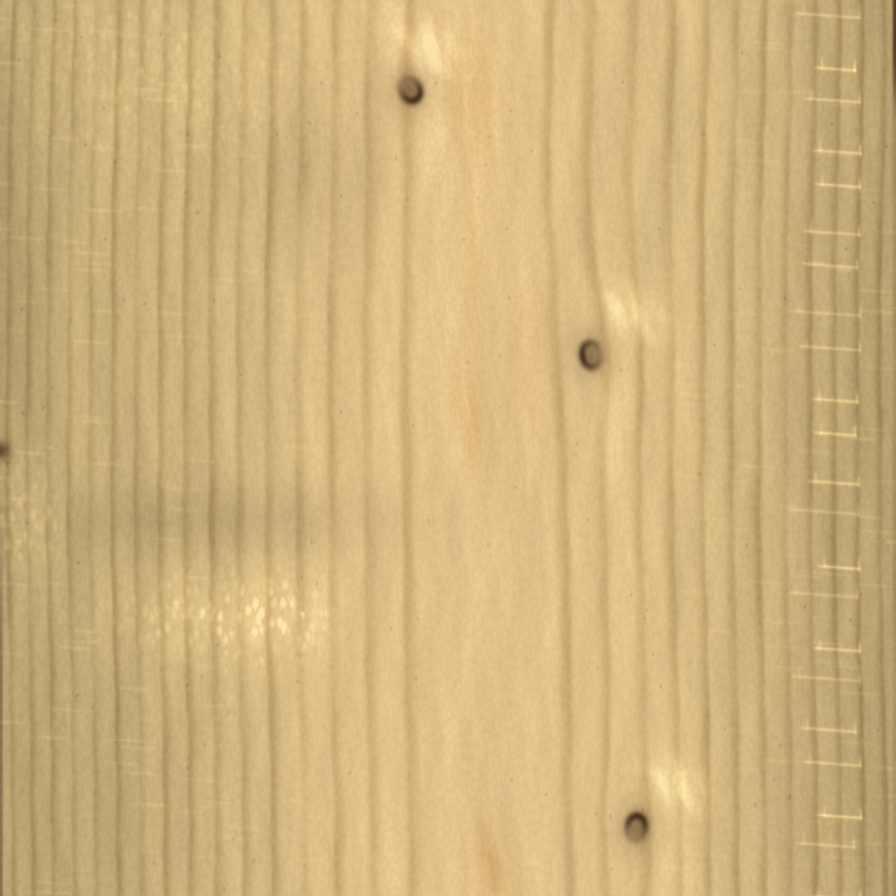
This texture is drawn by a WebGL 2 fragment shader. Its source:

```glsl
#version 300 es
precision highp float;
// Pale softwood board: upright growth rings, small knots, glossy figure and saw ticks.
uniform vec2 u_resolution;
out vec4 fragColor;

float hash(vec2 c) {
  vec3 q = fract(vec3(c.xyx) * 0.1031);
  q += dot(q, q.yzx + 33.33);
  return fract((q.x + q.y) * q.z);
}

// Cellular noise: x = distance to the nearest seed, y = random value of its cell.
vec2 cellular(vec2 p) {
  vec2 cell = floor(p), best = vec2(9.0, 0.0);
  for (int j = -1; j <= 1; j++)
    for (int i = -1; i <= 1; i++) {
      vec2 c = cell + vec2(i, j);
      float dist = length(c + vec2(hash(c), hash(c + 47.0)) - p);
      if (dist < best.x) best = vec2(dist, hash(c + 91.0));
    }
  return best;
}

float layeredSines(vec2 p) {
  float sum = 0.0, amp = 0.5;
  for (int i = 0; i < 5; i++) {
    sum += amp * sin(p.x + 1.6 * sin(p.y + float(i)));
    p = mat2(1.5, 0.5, -0.5, 1.5) * p + 2.3;
    amp *= 0.6;
  }
  return sum;
}

float spot(vec2 p, vec2 centre, vec2 radii) {
  vec2 q = (p - centre) / radii;
  return exp(-dot(q, q));
}

vec2 knotCentre(float i) {
  return vec2(0.458 + i * (0.278 - 0.076 * i), 0.9 - i * (0.18 + 0.116 * i));
}

// Bright lines in two interleaved rows, each with a small hook at its end.
float sawTicks(vec2 p) {
  float light = 0.0;
  for (float k = 0.0; k < 2.0; k++) {
    float row = (p.y + 0.07 * (p.x - 0.92)) * 10.8 - 0.6 - 0.4 * k;
    float id = floor(row + 0.5), rnd = hash(vec2(id, k + 5.0));
    float y = (row - id) / 10.8 + 0.006 * (rnd - 0.5);
    float start = 0.875 + 0.035 * rnd, end = 0.953 + 0.008 * hash(vec2(id, k));
    float line = exp(-pow(y / 0.002, 2.0));
    float span = smoothstep(start, start + 0.01, p.x) * (1.0 - smoothstep(end, end + 0.004, p.x));
    float hook = spot(vec2(p.x, y), vec2(end, 0.004), vec2(0.002, 0.006));
    hook += 0.6 * spot(vec2(p.x, y), vec2(start + 0.012, 0.004), vec2(0.002, 0.006));
    light += (line * span + hook) * (0.45 + 0.55 * rnd);
  }
  return light;
}

void main() {
  vec2 p = gl_FragCoord.xy / u_resolution;

  // Grain bends around each knot.
  float x = p.x + 0.0008 * sin(p.y * 17.0 + p.x * 9.0) + 0.0005 * sin(p.y * 61.0 + p.x * 30.0);
  for (float i = 0.0; i < 3.0; i++) {
    vec2 k = knotCentre(i);
    x -= 0.4 * (p.x - k.x) * spot(p, k, vec2(0.04, 0.07));
  }
  float side = x - 0.545 - 0.004 * sin(p.y * 5.0 + 2.0);
  side += 0.022 * smoothstep(0.55, 0.8, p.y) * spot(p, vec2(0.63, p.y), vec2(0.1, 1.0));
  float d = abs(side);

  // Growth rings crowd together away from the pith.
  float phase = d * (17.0 + 27.0 * d) + 0.27;
  float ringId = floor(phase + 0.5), offset = phase - ringId;
  float ring = exp(-pow(offset / (offset > 0.0 ? 0.11 : 0.2), 2.0)) * smoothstep(0.06, 0.085, d);
  ring *= 0.65 + 0.5 * hash(vec2(ringId, step(0.0, side))) + 0.2 * sin(p.y * 11.0 + ringId * 2.0);

  // Broad light and shade, then upright figure.
  float outer = smoothstep(0.04, 0.5, d);
  float tone = mix(0.89, 0.775, outer) - 0.055 * ring;
  tone += 0.014 * layeredSines(p * vec2(18.0, 6.0)) + 0.024 * layeredSines(p * vec2(75.0, 13.0));
  tone += 0.016 * layeredSines(p * vec2(210.0, 40.0) + 4.0);
  tone -= 0.07 * spot(p, vec2(0.25, 0.42), vec2(0.19, 0.04));
  tone -= 0.045 * spot(p, vec2(0.33, 0.82), vec2(0.12, 0.08));
  tone -= 0.08 * spot(p, vec2(0.0, 0.6), vec2(0.05, 0.4));
  tone -= 0.04 * spot(p, vec2(0.03, 0.05), vec2(0.15, 0.25));
  tone -= 0.05 * smoothstep(0.8, 1.0, p.x);

  // Fine fibre, glossy flecks, cross scratches and rare pores.
  float leftSide = 1.0 - smoothstep(0.34, 0.4, p.x);
  vec2 fibre = cellular(p * vec2(210.0, 130.0));
  tone += 0.016 * (fibre.y - 0.5) + 0.04 * (0.45 - fibre.x);
  float gloss = spot(p, vec2(0.28, 0.31), vec2(0.14, 0.05)) * leftSide
    + 0.45 * spot(p, vec2(0.18, 0.92), vec2(0.18, 0.1)) + 0.8 * spot(p, vec2(0.03, 0.42), vec2(0.04, 0.06));
  vec2 fleck = cellular(p * vec2(110.0, 60.0));
  tone += gloss * (0.06 + 0.14 * (1.0 - smoothstep(0.1, 0.6, fleck.x)) * fleck.y);
  vec2 scratch = cellular(vec2(p.x * 16.0, (p.y + 0.06 * p.x) * 130.0));
  tone += 0.045 * outer * smoothstep(0.75, 1.0, scratch.y) * (1.0 - smoothstep(0.1, 0.5, scratch.x));
  vec2 pore = cellular(p * vec2(60.0, 45.0) + 7.0);
  tone -= 0.07 * step(0.96, pore.y) * (1.0 - smoothstep(0.04, 0.16, pore.x));
  tone += 0.17 * sawTicks(p);

  // Slanting tan streaks near the pith.
  vec2 s = vec2(p.x + 0.16 * (p.y - 0.5), p.y);
  float streak = spot(s, vec2(0.532, 0.54), vec2(0.014, 0.06))
    + 0.8 * spot(s, vec2(0.59, 0.9), vec2(0.03, 0.07))
    + 0.8 * spot(s, vec2(0.475, 0.03), vec2(0.025, 0.05))
    + 0.5 * spot(p, vec2(0.53, 0.72), vec2(0.012, 0.13))
    + 0.4 * spot(p, vec2(0.59, 0.6), vec2(0.025, 0.09));
  streak *= 0.8 + 0.5 * layeredSines(vec2(s.x * 160.0, p.y * 12.0));

  // Knots: brown halo, pale heart inside a broken dark ring, shining swirl above.
  float dark = 0.0;
  for (float i = 0.0; i < 3.0; i++) {
    vec2 q = p - knotCentre(i);
    float angle = atan(q.y, q.x);
    float r = length(q * vec2(1.0, 0.88)) + 0.001 * sin(2.0 * angle + i);
    float rim = exp(-pow((r - 0.011) / 0.0045, 2.0)) * (0.55 + 0.35 * sin(angle + 2.5 + 2.0 * i));
    dark += 0.75 * rim + 0.3 * exp(-pow(r / 0.01, 2.0)) + 0.16 * exp(-pow(r / 0.028, 2.0));
    vec2 w = q - vec2(0.018 + 0.028 * min(i, 1.0), 0.047);
    w = mat2(0.8, 0.6, -0.6, 0.8) * w;
    tone += spot(w, vec2(0.0), vec2(0.038, 0.025)) * (0.11 + 0.04 * sin(w.y * 220.0 + 4.0 * sin(w.x * 50.0)));
    tone += 0.04 * spot(q, vec2(0.03, -0.05), vec2(0.025, 0.07));
  }
  dark += 0.7 * spot(p, vec2(0.0, 0.497), vec2(0.01, 0.01));
  dark += 0.8 * smoothstep(0.994, 0.999, p.x) * (0.2 + 0.8 * smoothstep(0.85, 0.95, p.y));
  dark += 0.4 * (1.0 - smoothstep(0.001, 0.005, p.x)) * (1.0 - smoothstep(0.2, 0.5, p.y));

  // Straw colours: tan in rings and streaks, creamy in the highlights.
  tone = clamp(tone, 0.5, 1.0);
  vec3 color = tone * vec3(1.0, mix(0.86, 0.878, outer), 0.613);
  color -= ring * vec3(0.02, 0.035, 0.045) + streak * vec3(0.035, 0.075, 0.09);
  color += smoothstep(0.9, 1.0, tone) * vec3(0.0, 0.035, 0.05);
  color = mix(color, vec3(0.22, 0.14, 0.08), clamp(dark, 0.0, 0.9));
  fragColor = vec4(color, 1.0);
}
```
